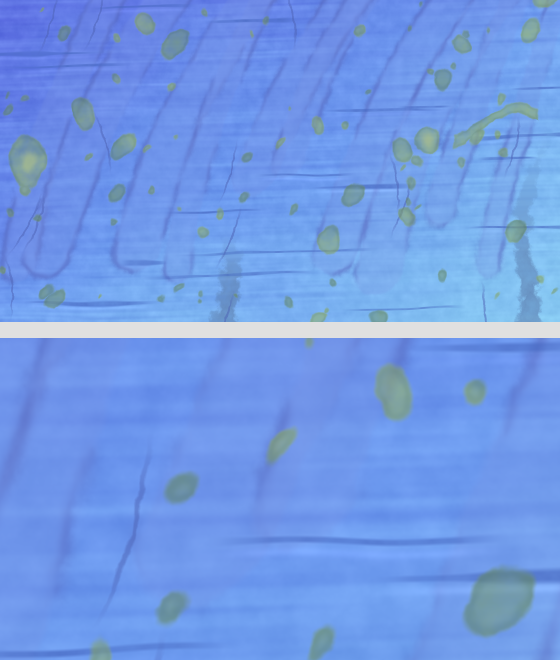
Top: the whole. Bottom: its middle third, enlarged.
A Shadertoy shader for this texture:

```glsl
// Blue brushed paint with slanted translucent drips, dark scratches and olive splatter.

float hash(vec2 p) {
    vec3 q = fract(vec3(p.xyx) * 0.1031);
    q += dot(q, q.yzx + 33.33);
    return fract((q.x + q.y) * q.z);
}

float noise(vec2 p) {
    vec2 i = floor(p), f = fract(p);
    f = f * f * (3.0 - 2.0 * f);
    return mix(mix(hash(i), hash(i + vec2(1, 0)), f.x),
               mix(hash(i + vec2(0, 1)), hash(i + vec2(1, 1)), f.x), f.y);
}

float fbm(vec2 p) {
    float sum = 0.0, amp = 0.5;
    for (int i = 0; i < 5; i++) {
        sum += amp * noise(p);
        p = mat2(1.6, 1.2, -1.2, 1.6) * p + 7.3;
        amp *= 0.5;
    }
    return sum;
}

// Signed distance to scattered round drops, one at most per grid cell
float drops(vec2 p, float cell, float chance, float rMin, float rMax, float seed) {
    vec2 home = floor(p / cell);
    float d = 1.0;
    for (int j = -1; j <= 1; j++)
    for (int i = -1; i <= 1; i++) {
        vec2 id = home + vec2(i, j) + 50.0;
        if (hash(id + seed) > chance) continue;
        vec2 jitter = vec2(hash(id + seed + 11.7), hash(id + seed + 27.1));
        vec2 q = p - (id - 50.0 + jitter) * cell;
        float size = hash(id + seed + 41.9);
        q.x += q.y * (hash(id + seed + 63.0) - 0.7);
        d = min(d, length(q * vec2(1.0, 0.8)) - mix(rMin, rMax, size * size));
    }
    return d;
}

vec3 baseColor(vec2 p, float aspect) {
    float t = 0.5 * p.x / aspect + 0.5 * (1.0 - p.y);
    t += 0.28 * (fbm(p * vec2(2.0, 3.5) + 4.0) - 0.48);
    vec3 violet = vec3(0.37, 0.44, 0.89), blue = vec3(0.43, 0.61, 0.94), sky = vec3(0.53, 0.79, 0.95);
    return t < 0.5 ? mix(violet, blue, clamp(t * 2.0, 0.0, 1.0)) : mix(blue, sky, min(t * 2.0 - 1.0, 1.0));
}

void mainImage(out vec4 fragColor, in vec2 fragCoord) {
    vec2 p = fragCoord / iResolution.y;
    float aspect = iResolution.x / iResolution.y;
    float grain = fbm(p * 38.0);
    vec3 col = baseColor(p, aspect);

    // Horizontal bristle marks
    float row = p.y - 0.025 * p.x + 0.012 * noise(p * vec2(3.0, 2.0));
    float bristle = noise(vec2(p.x * 3.0, row * 75.0)) + 0.6 * noise(vec2(p.x * 6.0 + 9.0, row * 150.0)) - 0.8;
    float patchy = smoothstep(0.3, 0.65, fbm(p * vec2(2.5, 4.0) + 20.0));
    col += bristle * vec3(0.055, 0.07, 0.035) * (0.35 + 0.65 * patchy);
    col += (grain - 0.48) * vec3(0.08, 0.08, 0.06);

    // Slanted drips with rounded ends and grainy dark rims
    for (int i = 0; i < 10; i++) {
        float k = float(i);
        float r1 = hash(vec2(k, 3.1)), r2 = hash(vec2(k, 8.7)), r3 = hash(vec2(k, 15.3));
        float halfWidth = mix(0.035, 0.085, r1);
        float foot = mix(0.08, 0.45, r2 * r2) + halfWidth;
        float axis = (k + r3 * 0.7) / 10.0 * aspect - 0.08 + mix(0.18, 0.38, r1) * p.y * p.y + 0.06 * p.y;
        axis += 0.025 * (noise(vec2(p.y * 5.0, k)) - 0.5);
        vec2 q = vec2(p.x - axis, min(p.y - foot, 0.0));
        float d = length(q) - halfWidth + 0.016 * (grain - 0.5);
        float body = 1.0 - smoothstep(-0.006, 0.006, d);
        float rim = exp(-pow(d / 0.009, 2.0)) * smoothstep(0.36, 0.66, fbm(p * vec2(14.0, 7.0) + k));
        col = mix(col, vec3(0.48, 0.58, 0.89), 0.24 * body);
        col = mix(col, vec3(0.33, 0.40, 0.74), 0.5 * rim);
    }

    // Grey smears rising from the lower edge
    for (int i = 0; i < 2; i++) {
        float k = float(i);
        float axis = mix(0.40, 0.935, k) * aspect + 0.16 * p.y * p.y + 0.02 * sin(p.y * 11.0 + k);
        float d = abs(p.x - axis) - 0.034 + 0.06 * (grain - 0.5) + 0.03 * p.y;
        float smear = (1.0 - smoothstep(-0.012, 0.008, d)) * (1.0 - smoothstep(0.1, 0.3 + 0.35 * k, p.y));
        col = mix(col, vec3(0.37, 0.51, 0.70), smear * (0.35 + 0.6 * grain));
    }

    // Long horizontal scratches, some with a pale ridge below
    for (int i = 0; i < 18; i++) {
        float k = float(i);
        vec2 c = vec2(hash(vec2(k, 31.0)) * aspect, (k + hash(vec2(k, 47.0))) / 18.0);
        float reach = mix(0.07, 0.34, hash(vec2(k, 59.0)));
        float y = row + 0.025 * c.x - c.y + 0.008 * (noise(vec2(p.x * 8.0, k)) - 0.5);
        float fade = 1.0 - smoothstep(0.5, 1.0, abs(p.x - c.x) / reach);
        float thick = 0.002 + 0.009 * pow(noise(vec2(p.x * 9.0, k + 5.0)), 3.0);
        float dark = 1.0 - smoothstep(thick * 0.4, thick + 0.003, abs(y));
        float pale = exp(-pow((y + 0.013) / 0.005, 2.0));
        col = mix(col, vec3(0.27, 0.40, 0.75), dark * fade * (0.2 + 0.6 * grain));
        col += 0.06 * pale * fade * hash(vec2(k, 71.0));
    }

    // Hair cracks leaning at various angles
    for (int i = 0; i < 14; i++) {
        float k = float(i);
        vec2 q = p - vec2(hash(vec2(k, 83.0)) * aspect, hash(vec2(k, 97.0)));
        float x = q.x - mix(-0.35, 0.6, hash(vec2(k, 101.0))) * q.y + 1.2 * q.y * q.y + 0.014 * (grain - 0.5);
        float fade = 1.0 - smoothstep(0.03, 0.11, abs(q.y));
        col = mix(col, vec3(0.30, 0.38, 0.70), 0.5 * fade * (1.0 - smoothstep(0.001, 0.005, abs(x))));
    }

    // Olive splatter: scattered drops, two heavy blots and a wavy trail
    vec2 w = p + 0.035 * (vec2(fbm(p * 15.0 + 3.0), fbm(p * 15.0 + 31.0)) - 0.48);
    float splat = min(drops(w, 0.17, 0.5, 0.012, 0.042, 5.0), drops(w, 0.075, 0.16, 0.005, 0.014, 90.0));
    float leftBlot = length((w - vec2(0.05 * aspect, 0.5)) * vec2(1.0, 0.75)) - 0.058;
    float rightBlot = length(w - vec2(0.765 * aspect, 0.565)) - 0.038;
    float along = w.x / aspect;
    float trail = abs(w.y - 0.61 - 0.055 * sin((along - 0.86) * 25.0)) - 0.018;
    trail = max(trail, abs(along - 0.885) * aspect - 0.13);
    splat = min(min(splat, trail), min(leftBlot, rightBlot));
    float paint = 1.0 - smoothstep(-0.003, 0.004, splat);
    float edge = exp(-pow((splat + 0.004) / 0.005, 2.0));
    vec3 olive = mix(vec3(0.44, 0.58, 0.45), vec3(0.58, 0.70, 0.42), smoothstep(0.35, 0.65, fbm(p * 9.0 + 60.0)));
    col = mix(col, olive, paint * (0.58 + 0.35 * (grain - 0.5)));
    col -= 0.035 * edge * paint;
    float core = 1.0 - smoothstep(-0.036, -0.008, min(leftBlot + 0.012, rightBlot));
    col = mix(col, vec3(0.66, 0.74, 0.56), 0.7 * core);

    fragColor = vec4(clamp(col, 0.0, 1.0), 1.0);
}
```
